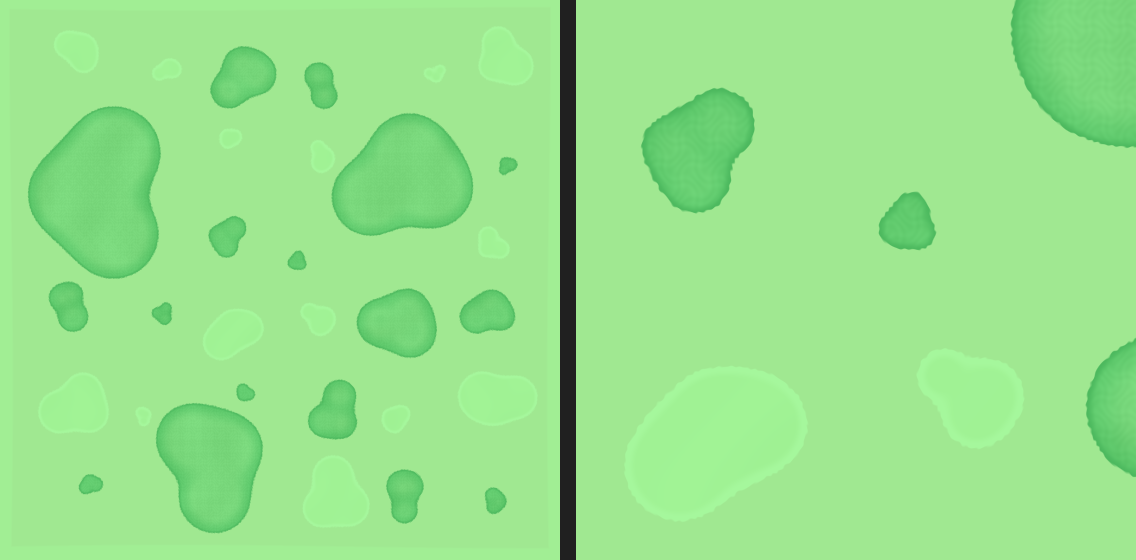
Left: the whole. Right: its middle third, enlarged.
Write a WebGL 1 fragment shader that draws this pattern.

```glsl
precision highp float;
// Watercolour blobs, dark and pale, scattered over a light green sheet.
// Each blob is a smooth union of three circles; three large ones are set on
// a ring and a jittered grid of smaller ones fills the room they leave.
uniform vec2 u_resolution;

const vec3 SHEET = vec3(0.628, 0.910, 0.570);
const vec3 FRAME = vec3(0.632, 0.932, 0.580);
const vec3 PALE = vec3(0.628, 0.950, 0.582);
const vec3 PALE_RIM = vec3(0.648, 0.968, 0.612);
const vec3 WASH = vec3(0.475, 0.845, 0.485);
const vec3 DEEP = vec3(0.365, 0.785, 0.420);
const vec3 DARK_RIM = vec3(0.300, 0.725, 0.370);
const float GRID = 6.0;
const float INSET = 0.045;
const float TAU = 6.2832;

float hash(float n) {
  return fract(sin(n * 127.1 + 3.7) * 4375.85);
}

float smoothMin(float a, float b, float k) {
  float h = max(k - abs(a - b), 0.0) / k;
  return min(a, b) - 0.25 * h * h * k;
}

vec2 rotate(vec2 p, float angle) {
  float c = cos(angle), s = sin(angle);
  return vec2(c * p.x - s * p.y, s * p.x + c * p.y);
}

// Signed distance to three merged lobes; a low squash gives beans.
float blob(vec2 p, float size, float squash, float seed) {
  p = rotate(p, TAU * hash(seed));
  float d = 1.0;
  for (int i = 0; i < 3; i++) {
    float k = float(i);
    float angle = TAU * k / 3.0 + hash(seed + k + 0.3) - 0.5;
    vec2 lobe = 0.52 * size * vec2(cos(angle), squash * sin(angle));
    float radius = size * mix(0.45, 0.65, hash(seed + k + 0.7));
    d = smoothMin(d, length(p - lobe) - radius, 0.4 * size);
  }
  return d;
}

// The nearer of two (distance, size) pairs.
vec2 nearer(vec2 a, vec2 b) {
  return a.x < b.x ? a : b;
}

vec2 largeBlobs(vec2 p) {
  vec2 best = vec2(1.0);
  for (int i = 0; i < 3; i++) {
    float k = float(i);
    float angle = 0.64 + 1.885 * k;
    vec2 center = vec2(0.46, 0.47) + 0.32 * vec2(cos(angle), sin(angle));
    float size = 0.125 + 0.02 * sin(2.0 * k);
    best = nearer(best, vec2(blob(p - center, size, 0.85, k + 11.0), size));
  }
  return best;
}

// Layered sines: slow pooling of paint and fine paper grain.
float pooling(vec2 p) {
  vec2 q = p + 0.02 * sin(p.yx * 37.0);
  return 0.5 + 0.3 * sin(q.x * 61.0 + 2.0 * sin(q.y * 23.0))
             + 0.2 * sin(q.y * 47.0 - q.x * 29.0);
}

float grain(vec2 p) {
  return sin(p.x * 610.0 + 3.0 * sin(p.y * 270.0))
       * sin(p.y * 570.0 + 3.0 * sin(p.x * 310.0));
}

vec3 paintDark(vec2 p, float depth, float size) {
  float pool = pooling(p);
  float small = 1.0 - smoothstep(0.05, 0.1, size);
  float core = smoothstep(0.25, 0.5, depth / size) * small;
  float thin = smoothstep(0.0, 0.028, depth) * (1.0 - 0.6 * core * pool);
  vec3 color = mix(DEEP, WASH, thin) + 0.03 * (pool - 0.5);
  color += 0.012 * grain(p);
  return mix(DARK_RIM, color, smoothstep(0.0, 0.005, depth));
}

vec3 paintPale(vec2 p, float depth) {
  vec3 color = PALE + 0.008 * (pooling(p) - 0.5);
  return mix(PALE_RIM, color, smoothstep(0.002, 0.007, depth));
}

void main() {
  vec2 p = gl_FragCoord.xy / u_resolution;
  float pixel = 1.0 / min(u_resolution.x, u_resolution.y);
  float cellSize = (1.0 - 2.0 * INSET) / GRID;
  vec2 home = floor((p - INSET) / cellSize);
  vec2 dark = largeBlobs(p);
  vec2 pale = vec2(1.0);

  // Smaller blobs of the neighbouring cells, shrunk to clear the large ones.
  for (int j = -1; j <= 1; j++) {
    for (int i = -1; i <= 1; i++) {
      vec2 cell = home + vec2(float(i), float(j));
      if (min(cell.x, cell.y) < 0.0 || max(cell.x, cell.y) >= GRID) continue;
      float id = cell.x + GRID * cell.y;
      float size = 0.018 + 0.058 * pow(fract(id * 0.618 + 0.1), 1.3);
      vec2 jitter = vec2(hash(id + 0.2), hash(id + 0.6)) - 0.5;
      vec2 center = INSET + (cell + 0.5) * cellSize;
      center += 0.014 * sin(center.yx * 9.0) + 1.3 * jitter * (0.08 - size);
      center = clamp(center, 0.035 + 1.15 * size, 0.965 - 1.15 * size);
      size = min(size, (largeBlobs(center).x - 0.012) / 1.15);
      if (size < 0.012) continue;
      float squash = mix(0.25, 0.9, hash(id + 0.9));
      vec2 found = vec2(blob(p - center, size, squash, id + 40.0), size);
      if (fract(id * 0.755 + 0.3) < 0.52) dark = nearer(dark, found);
      else pale = nearer(pale, found);
    }
  }

  // Sheet with a faint uneven frame, then pale and dark paint.
  vec2 side = abs(p - vec2(0.5, 0.504)) - 0.48 + 0.003 * sin(p.yx * 5.0);
  vec3 color = mix(SHEET, FRAME, smoothstep(-0.002, 0.002, max(side.x, side.y)));
  float rough = 0.0007 * grain(p * 0.9);
  color = mix(color, paintPale(p, -pale.x), smoothstep(pixel, -pixel, pale.x + rough));
  color = mix(color, paintDark(p, -dark.x, dark.y), smoothstep(pixel, -pixel, dark.x + rough));
  gl_FragColor = vec4(color, 1.0);
}
```
